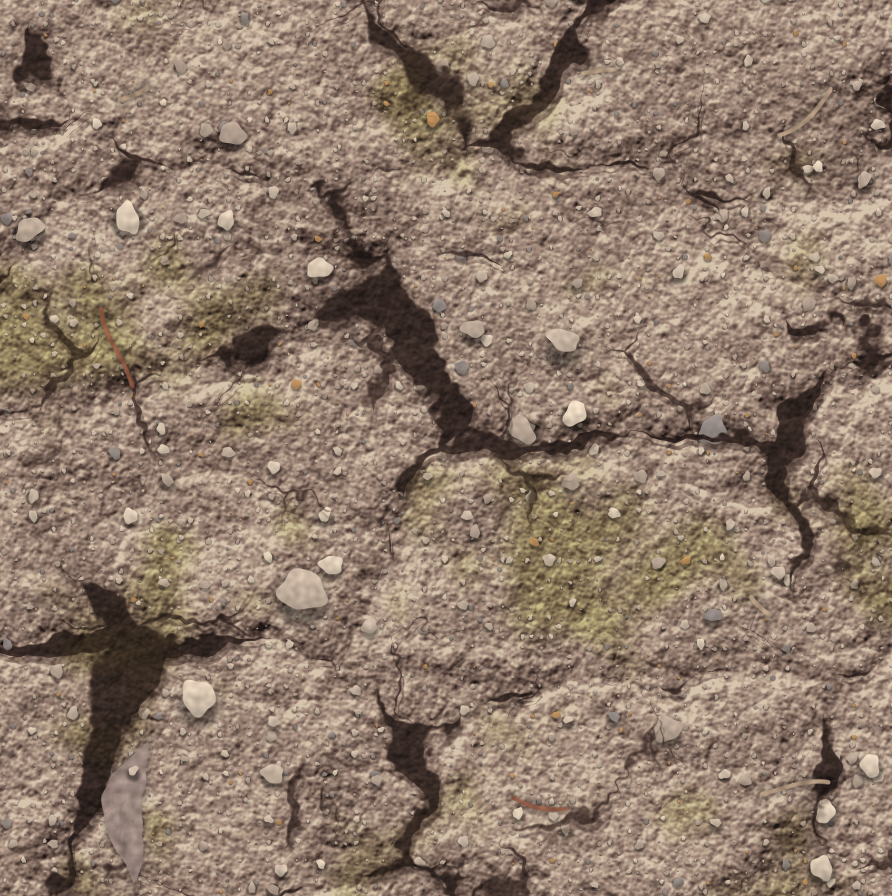
This texture is drawn by a WebGL 2 fragment shader. Its source:

```glsl
#version 300 es
precision highp float;
// Dry, cracked garden soil: rough clods lit from above, dark fissures,
// scattered grit and pebbles, thin moss, straw and a few dead leaves.
// Relief is gradient noise; fissures are warped cell borders.

#define RELIEF 0.066      // contrast of the lit relief
#define CLODS 3.0         // large clods per canvas height
#define CRACK_WIDTH 0.075 // widest opening, in clod units
#define GRIT 92.0         // finest grains per canvas height
#define PEBBLES 18.0      // pebble cells per canvas height
#define LITTER 4.0        // straw and leaf cells per canvas height
#define MOSS 0.8          // strength of the green tint
#define CRUMBS 0.24       // contrast of the fine mottling
#define BASE_TONE 0.565   // mean brightness of the soil

uniform vec2 u_resolution;
out vec4 fragColor;

vec3 hash3(vec2 p) {
  vec3 q = fract(p.xyx * vec3(.1031, .1030, .0973));
  q += dot(q, q.yxz + 33.33);
  return fract((q.xxy + q.yzz) * q.zyx);
}

mat2 rotation(float a) {
  float c = cos(a), s = sin(a);
  return mat2(c, -s, s, c);
}

// Gradient noise
float noise(vec2 p) {
  vec2 i = floor(p), f = p - i;
  vec2 u = f * f * f * (f * (f * 6. - 15.) + 10.);
  vec4 g;
  for (int k = 0; k < 4; k++) {
    vec2 o = vec2(k & 1, k >> 1);
    g[k] = dot(hash3(i + o + 61.).xy * 2. - 1., f - o);
  }
  return mix(mix(g.x, g.y, u.x), mix(g.z, g.w, u.x), u.y);
}

// Gap between the two nearest cell centres: zero on a border
float border(vec2 p) {
  vec2 id = floor(p);
  float near = 9., next = 9.;
  for (int k = 0; k < 9; k++) {
    vec2 c = id + vec2(k % 3, k / 3) - 1.;
    float d = length(c + .1 + .8 * hash3(c + 7.).xy - p);
    next = min(next, max(near, d));
    near = min(near, d);
  }
  return next - near;
}

// Ragged displacement of the borders
vec2 warp(vec2 p) {
  vec2 w = p;
  float amp = .08, freq = 7.;
  for (int i = 0; i < 3; i++) {
    w += amp * vec2(noise(p * freq), noise(p * freq + 40.));
    amp *= .38;
    freq *= 3.3;
  }
  return w;
}

float clodBorder(vec2 q) { return border(q * CLODS * vec2(.8, 1.2) + 4.); }
float lumpBorder(vec2 q) { return border(q * CLODS * 2.3 + 30.); }

float height(vec2 p) {
  vec2 w = warp(p), q = p * 7.;
  float h = .05 * smoothstep(0., .35, clodBorder(w)) + .014 * smoothstep(0., .3, lumpBorder(w));
  float amp = .11;
  for (int i = 0; i < 6; i++) {
    float n = noise(q);
    h += amp * (i < 4 ? mix(n, 1.6 * abs(n), .6) : n);
    q = rotation(.65) * q * 2. + 11.;
    amp *= .57;
  }
  return h;
}

// Open fissures, fading in and out along the borders
float fissure(vec2 p) {
  vec2 w = warp(p);
  float opening = noise(p * 5. + 23.) + .6 * noise(p * 17.);
  float wide = CRACK_WIDTH * clamp(.15 + 2.6 * opening, -.6, 1.) - clodBorder(w);
  float fine = CRACK_WIDTH * clamp(2.8 * noise(p * 8. + 70.) - .25, -.6, .9) - lumpBorder(w);
  return max(smoothstep(-.012, .014, wide), .85 * smoothstep(-.02, .025, fine));
}

// Soil colour for a brightness
vec3 soil(float t) {
  vec4 k = clamp((t - vec4(.2, .38, .51, .62)) / vec4(.18, .13, .11, .16), 0., 1.);
  vec3 c = mix(vec3(.25, .19, .17), vec3(.44, .36, .32), k.x);
  c = mix(c, vec3(.58, .49, .44), k.y);
  c = mix(c, vec3(.69, .60, .53), k.z);
  return mix(c, vec3(.84, .77, .68), k.w) * clamp(t / .2, .45, 1.);
}

// Scattered stones with a shadow on their lower side
vec3 stones(vec3 col, vec2 p, float scale, float chance, float cover) {
  vec2 g = p * scale, id = floor(g);
  float aa = .9 * scale / u_resolution.y;
  for (int k = 0; k < 9; k++) {
    vec2 c = id + vec2(k % 3, k / 3) - 1.;
    vec3 h = hash3(c + scale), v = hash3(c + scale + 37.);
    if (v.x > chance) continue;
    vec2 o = g - c - .3 - .4 * h.xy, q = rotation(h.z * 6.28) * o;
    q.y *= 1. + .6 * v.y;
    float r = mix(.1, .33, v.z * v.z), a = atan(q.y, q.x);
    float d = length(q) * (1. + .1 * sin(3. * a + 9. * h.x) + .06 * sin(5. * a + 9. * h.y)) - r;
    float shade = smoothstep(.08, -.04, length(o + vec2(0., .08)) - r);
    vec3 tint = mix(vec3(.69, .61, .55), vec3(.90, .83, .74), h.y);
    tint = h.x > .95 ? vec3(.76, .57, .36) : h.x < .12 ? vec3(.57, .53, .51) : tint;
    tint *= .98 + .12 * o.y / r + .2 * noise(p * 120.);
    col *= 1. - .4 * shade * cover;
    col = mix(col, tint, smoothstep(aa, -aa, d) * cover);
  }
  return col;
}

// Straw and leaves
vec3 litter(vec3 col, vec2 p) {
  vec2 g = p * LITTER, id = floor(g);
  float aa = LITTER / u_resolution.y;
  for (int k = 0; k < 9; k++) {
    vec2 c = id + vec2(k % 3, k / 3) - 1.;
    vec3 h = hash3(c + 5.), v = hash3(c + 53.);
    if (v.x > .6) continue;
    vec2 q = rotation(h.z * 6.28) * (g - c - .3 - .4 * h.xy);
    q.y += .05 * sin(q.x * 8. + 6. * h.x);
    float d = length(vec2(max(abs(q.x) - .05 - .13 * v.z, 0.), q.y)) - .01;
    vec3 tint = v.y > .75 ? vec3(.58, .35, .26) : vec3(.70, .60, .50);
    if (v.x < .07) {
      d = abs(q.y) - .09 + .9 * q.x * q.x + .03 * noise(q * 12.);
      tint = vec3(.62, .54, .51);
    }
    col *= 1. - .25 * smoothstep(.04, -.01, d);
    col = mix(col, tint * (1. + .4 * noise(p * 90.)), .85 * smoothstep(aa, -aa, d));
  }
  return col;
}

void main() {
  vec2 p = gl_FragCoord.xy / u_resolution.y, toLight = vec2(-.0007, .0019);

  // Lit relief, crumbly tone, fissures with a cast shadow
  float slope = (height(p) - height(p + toLight)) / length(toLight);
  float crumbs = noise(p * 170.) + .7 * noise(p * 85. + 5.);
  float crack = max(fissure(p), .5 * fissure(p + vec2(-.003, .008)));
  float tone = BASE_TONE + RELIEF * slope + CRUMBS * crumbs + .12 * noise(p * 5. + 8.);
  tone -= .11 * exp(-9. * clodBorder(warp(p)));
  float moss = smoothstep(.08, .5, noise(p * 4. + 15.) + .6 * noise(p * 14.));
  vec3 col = soil(mix(tone - .06 * moss, .06 + .22 * tone, crack));
  col *= mix(vec3(1.), vec3(.92, .96, .74), MOSS * moss);

  // Grit, litter and pebbles, kept out of the fissures
  float ground = 1. - crack;
  col = stones(col, p, GRIT, .3, .85 * ground);
  col = stones(col, p, GRIT * .45, .24, .9 * ground);
  col = litter(col, p);
  col = stones(col, p, PEBBLES, .18, ground);
  col = stones(col, p, PEBBLES * .4, .05, ground);
  fragColor = vec4(clamp(col, 0., 1.), 1.);
}
```
